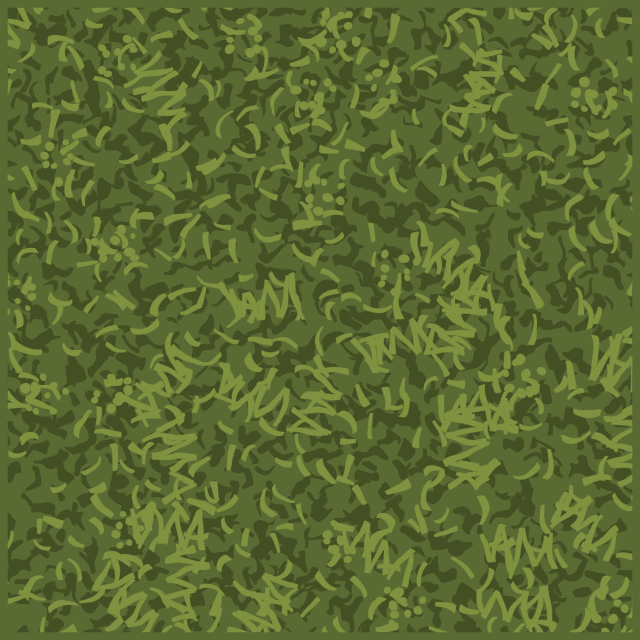
Give the GLSL for this texture, as a Shadertoy shader.

```glsl
// Flat three-tone grass: lobed dark shadows under pale cut blades on mid green.
// Jittered cells scatter bent, tapered blades; coarser cells hold either a
// zigzag tuft or a cluster of dots. Layered sines make the outlines organic.

const vec3 MID_GREEN   = vec3(0.35, 0.42, 0.20);
const vec3 DARK_GREEN  = vec3(0.27, 0.31, 0.14);
const vec3 LIGHT_GREEN = vec3(0.50, 0.57, 0.25);

// Half length and half width of each kind of stroke
const vec2 SHADOW_SIZE = vec2(0.0175, 0.0095);
const vec2 SLIVER_SIZE = vec2(0.0140, 0.0050);
const vec2 BLADE_SIZE  = vec2(0.0180, 0.0055);

const float SHADOW_CELLS = 26.0, SHADOW_SHARE = 0.95;
const float SLIVER_CELLS = 36.0, SLIVER_SHARE = 0.56;
const float BLADE_CELLS  = 27.0, BLADE_SHARE  = 0.66;
const float CLUMP_CELLS  = 9.0;
const float TUFT_SHARE   = 0.24, DOTS_SHARE   = 0.30;

const int   TUFT_BLADES = 7;
const float TUFT_STEP   = 0.017;
const float TUFT_HEIGHT = 0.030;
const int   DOT_COUNT   = 9;
const float DOT_RADIUS  = 0.0065;
const float DOT_SPREAD  = 0.034;

const float BEND   = 0.9;
const float TAPER  = 0.55;
const float MARGIN = 0.012;
const float TAU    = 6.2832;

vec4 hash4(vec2 p) {
    vec4 q = fract(p.xyxy * vec4(0.1031, 0.1030, 0.0973, 0.1099));
    q += dot(q, q.wzxy + 33.33);
    return fract((q.xxyz + q.yzzw) * q.zywx);
}

mat2 rotation(float angle) {
    float c = cos(angle), s = sin(angle);
    return mat2(c, -s, s, c);
}

float smoothMin(float a, float b, float k) {
    float h = max(k - abs(a - b), 0.0) / k;
    return min(a, b) - 0.25 * h * h * k;
}

// Bent, tapered bar; roundness 0 gives cut ends, 1 gives round ends
float blade(vec2 p, float angle, vec2 size, float bend, float roundness) {
    p = rotation(angle) * p;
    float t = clamp(p.x / size.x, -1.0, 1.0);
    p.y += bend * size.x * (t * t - 0.33);
    float halfWidth = size.y * mix(1.0, TAPER, 0.5 + 0.5 * t);
    float corner = roundness * halfWidth;
    vec2 q = abs(p) - vec2(size.x, halfWidth) + corner;
    return length(max(q, 0.0)) + min(max(q.x, q.y), 0.0) - corner;
}

// One randomly turned blade in a share of the cells
float scatter(vec2 uv, float cells, float share, vec2 size,
              float roundness, float blend, float seed) {
    float d = 1.0;
    for (int y = -1; y <= 1; y++)
    for (int x = -1; x <= 1; x++) {
        vec2 id = floor(uv * cells) + vec2(x, y);
        vec4 place = hash4(id + seed);
        vec4 form = hash4(id + seed + 57.3);
        if (place.x > share) continue;
        vec2 p = uv - (id + place.yz) / cells;
        float stroke = blade(p, TAU * place.w, size * mix(vec2(0.7), vec2(1.3), form.xy),
                             BEND * (form.z - 0.5), roundness);
        d = smoothMin(d, stroke, blend);
    }
    return d;
}

vec2 zigzagPoint(int i, vec2 id) {
    vec4 r = hash4(id * 3.7 + float(i) * 11.3);
    float side = (i % 2 == 0) ? 1.0 : -1.0;
    float along = float(i) - 0.5 * float(TUFT_BLADES) + 0.7 * (r.x - 0.5);
    return vec2(along * TUFT_STEP, side * TUFT_HEIGHT * mix(0.6, 1.4, r.y));
}

float tuft(vec2 p, vec2 id) {
    float d = 1.0;
    for (int i = 0; i < TUFT_BLADES; i++) {
        vec2 a = zigzagPoint(i, id), b = zigzagPoint(i + 1, id);
        vec4 r = hash4(id + float(i) * 5.1 + 200.0);
        vec2 size = vec2(0.5 * length(b - a) * mix(0.75, 1.15, r.x), BLADE_SIZE.y);
        d = min(d, blade(p - 0.5 * (a + b), atan(b.y - a.y, b.x - a.x),
                         size, 0.4 * (r.y - 0.5), 0.5));
    }
    return d;
}

float dots(vec2 p, vec2 id) {
    float d = 1.0;
    for (int i = 0; i < DOT_COUNT; i++) {
        vec4 r = hash4(id + float(i) * 7.9 + 300.0);
        float angle = TAU * (float(i) + 0.8 * r.x) / float(DOT_COUNT);
        vec2 center = DOT_SPREAD * sqrt(r.y) * vec2(cos(angle), sin(angle));
        d = min(d, length(p - center) - DOT_RADIUS * mix(0.7, 1.25, r.z));
    }
    return d;
}

float clumps(vec2 uv) {
    float d = 1.0;
    for (int y = -1; y <= 1; y++)
    for (int x = -1; x <= 1; x++) {
        vec2 id = floor(uv * CLUMP_CELLS) + vec2(x, y);
        vec4 r = hash4(id + 91.7);
        vec2 p = rotation(TAU * r.w) * (uv - (id + mix(vec2(0.15), vec2(0.85), r.yz)) / CLUMP_CELLS);
        if (r.x < TUFT_SHARE) d = min(d, tuft(p, id));
        else if (r.x < TUFT_SHARE + DOTS_SHARE) d = min(d, dots(p, id));
    }
    return d;
}

vec2 wobble(vec2 p, float frequency) {
    return sin(p.yx * frequency + 2.0 * sin(p * frequency * 0.63 + vec2(0.0, 1.7)));
}

void mainImage(out vec4 fragColor, in vec2 fragCoord) {
    vec2 uv = fragCoord / iResolution.y;
    vec2 canvas = iResolution.xy / iResolution.y;
    float edge = 0.75 / iResolution.y;

    // Shadows: broad lobes fused with thin slivers
    vec2 darkUv = uv + 0.0030 * wobble(uv, 150.0);
    float shadow = scatter(darkUv, SHADOW_CELLS, SHADOW_SHARE, SHADOW_SIZE, 0.9, 0.004, 13.0);
    float sliver = scatter(darkUv, SLIVER_CELLS, SLIVER_SHARE, SLIVER_SIZE, 0.9, 0.003, 41.0);
    shadow = smoothMin(shadow, sliver, 0.003);

    // Pale blades, tufts and dots
    vec2 lightUv = uv + 0.0012 * wobble(uv + 0.37, 120.0);
    float pale = scatter(lightUv, BLADE_CELLS, BLADE_SHARE, BLADE_SIZE, 0.5, 0.001, 77.0);
    pale = smoothMin(pale, clumps(lightUv), 0.002);

    // Plain margin around the canvas
    vec2 inset = min(uv, canvas - uv) - MARGIN;
    float inside = smoothstep(-edge, edge, min(inset.x, inset.y));

    vec3 color = mix(MID_GREEN, DARK_GREEN, inside * smoothstep(edge, -edge, shadow));
    color = mix(color, LIGHT_GREEN, inside * smoothstep(edge, -edge, pale));
    fragColor = vec4(color, 1.0);
}
```
